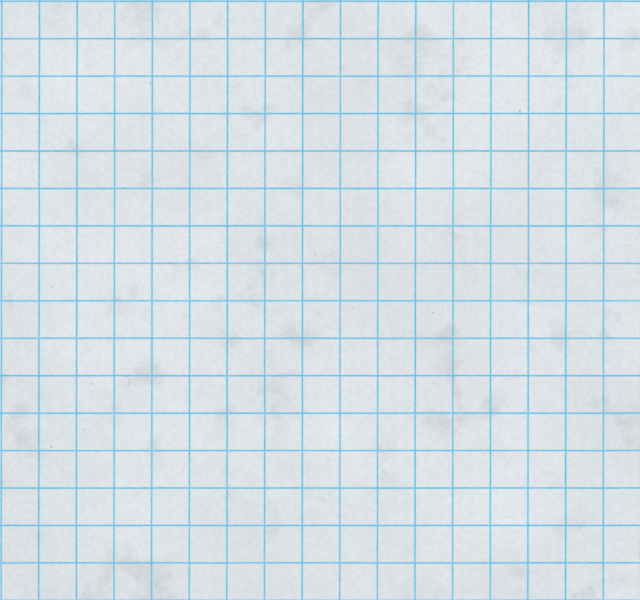
This pattern is drawn by a Shadertoy shader. Its source:

```glsl
#define CELL vec2(0.06272, 0.06241)
#define ORIGIN vec2(0.0024, -0.0006)
#define TILT 0.0014
#define LINE_SIGMA 0.00098
#define PAPER vec3(0.872, 0.893, 0.910)
#define INK vec3(0.425, 0.755, 0.887)
#define MOTTLE 0.055
#define GRAIN 0.030
#define INK_WEAR 0.30
#define SPECK_CELLS 9.0

float hash(vec2 p) {
    return fract(sin(dot(p, vec2(127.1, 311.7))) * 43758.5453);
}

float noise(vec2 p) {
    vec2 i = floor(p), f = fract(p);
    f = f * f * (3.0 - 2.0 * f);
    return mix(mix(hash(i), hash(i + vec2(1, 0)), f.x),
               mix(hash(i + vec2(0, 1)), hash(i + vec2(1, 1)), f.x), f.y);
}

float fbm(vec2 p) {
    float sum = 0.0, amp = 0.5;
    for (int i = 0; i < 5; i++) {
        sum += amp * noise(p);
        p = mat2(1.6, 1.2, -1.2, 1.6) * p + 7.3;
        amp *= 0.56;
    }
    return sum;
}

// Soft ruled line, widened by the pixel footprint while keeping its total ink
float ruledLine(float dist, float pixel) {
    float sigma = length(vec2(LINE_SIGMA, 0.29 * pixel));
    return LINE_SIGMA / sigma * exp(-0.5 * dist * dist / (sigma * sigma));
}

// Ink coverage of both line families, x = upright, y = level
vec2 gridInk(vec2 uv, float pixel) {
    vec2 p = uv - ORIGIN - vec2(TILT * (uv.y - 0.5), 0.0);
    p += 0.0004 * (vec2(noise(uv.yx * 14.0), noise(uv * 14.0 + 31.0)) - 0.5);
    vec2 id = floor(p / CELL + 0.5);
    vec2 dist = p - id * CELL;

    // Each line takes a slightly different amount of ink along its length
    vec2 strength = vec2(hash(vec2(id.x, 3.0)), hash(vec2(id.y, 8.0))) * 0.14 + 0.92;
    strength *= 1.0 + INK_WEAR * (noise(uv * 150.0) - 0.5);
    return strength * vec2(ruledLine(dist.x, pixel), ruledLine(dist.y, pixel));
}

// Sparse dust, at most one speck per scatter cell
float specks(vec2 uv, float pixel) {
    vec2 id = floor(uv * SPECK_CELLS);
    vec2 center = (id + 0.15 + 0.7 * vec2(hash(id + 11.0), hash(id + 23.0))) / SPECK_CELLS;
    float radius = mix(0.0006, 0.0017, hash(id + 37.0));
    float dot0 = 1.0 - smoothstep(radius - pixel, radius + pixel, length(uv - center));
    return dot0 * step(0.83, hash(id + 51.0));
}

// Short curled fibre lying on the sheet
float fibre(vec2 uv, float pixel) {
    vec2 p = uv - vec2(0.207, 0.364);
    float ring = abs(length(p) - 0.009);
    float arc = smoothstep(-0.006, 0.004, p.x + 0.4 * p.y);
    return arc * (1.0 - smoothstep(0.0, 0.0007 + pixel, ring));
}

void mainImage(out vec4 fragColor, in vec2 fragCoord) {
    float pixel = 1.0 / iResolution.y;
    vec2 uv = fragCoord * pixel;

    // Paper: broad shade, cloudy mottling, fine grain
    vec3 color = PAPER + vec3(0.012, 0.010, 0.007) * (uv.y - 0.5);
    color += MOTTLE * (fbm(uv * 7.0) - 0.55) * vec3(1.0, 0.95, 0.9);
    color += GRAIN * (noise(uv * 210.0 + 5.0) - 0.5);

    // Faint grey smudges
    float smudge = smoothstep(0.62, 0.88, fbm(uv * 16.0 + 40.0));
    color -= 0.05 * smudge;

    // Dust and fibre
    color = mix(color, vec3(0.55, 0.60, 0.65), 0.6 * specks(uv, pixel));
    color = mix(color, vec3(0.70, 0.74, 0.78), 0.5 * fibre(uv, pixel));

    // Ruling, with crossings only a little darker than single lines
    vec2 ink = gridInk(uv, pixel);
    float coverage = max(ink.x, ink.y) + 0.2 * min(ink.x, ink.y);
    color = mix(color, INK, clamp(coverage, 0.0, 1.0));

    fragColor = vec4(color, 1.0);
}
```
